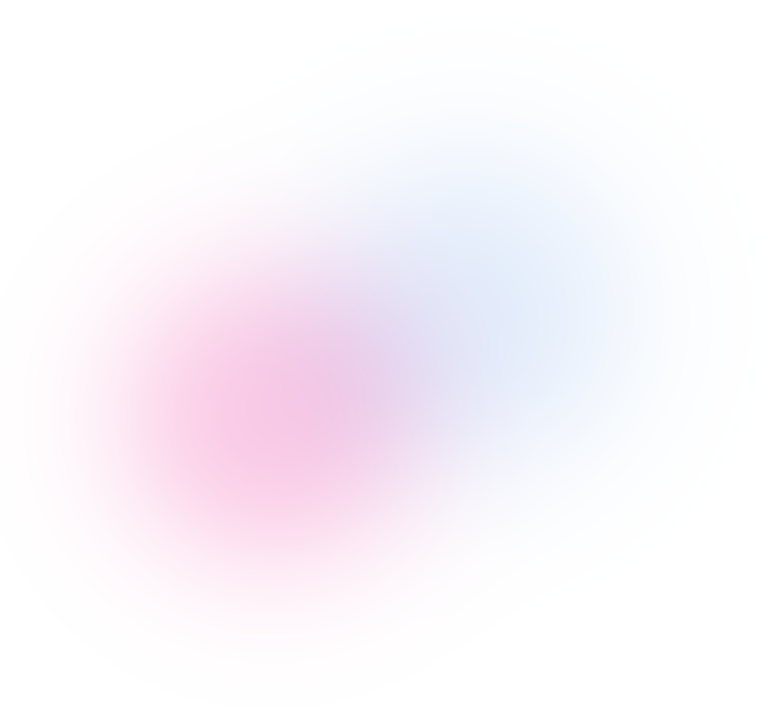
A Shadertoy shader for this background:

```glsl
const vec3 PAPER = vec3(1.0);
const vec3 PINK_ABSORPTION = vec3(0.015, 0.202, 0.097);
const vec3 BLUE_ABSORPTION = vec3(0.110, 0.070, 0.015);

// Round glow: flat at the core, with a soft tail
float softGlow(vec2 point, vec2 center, float radius, float falloff) {
    return exp(-pow(length(point - center) / radius, falloff));
}

// Remove a tint of light in proportion to the glow strength
vec3 absorb(vec3 color, vec3 absorption, float strength) {
    return color - absorption * strength;
}

void mainImage(out vec4 fragColor, in vec2 fragCoord) {
    // Canvas units: height is one
    vec2 point = fragCoord / iResolution.y;

    // Overlapping glows
    float pinkGlow = softGlow(point, vec2(0.374, 0.426), 0.220, 2.5);
    float blueGlow = softGlow(point, vec2(0.648, 0.568), 0.230, 2.4);

    vec3 color = absorb(PAPER, PINK_ABSORPTION, pinkGlow);
    color = absorb(color, BLUE_ABSORPTION, blueGlow);
    fragColor = vec4(color, 1.0);
}
```
